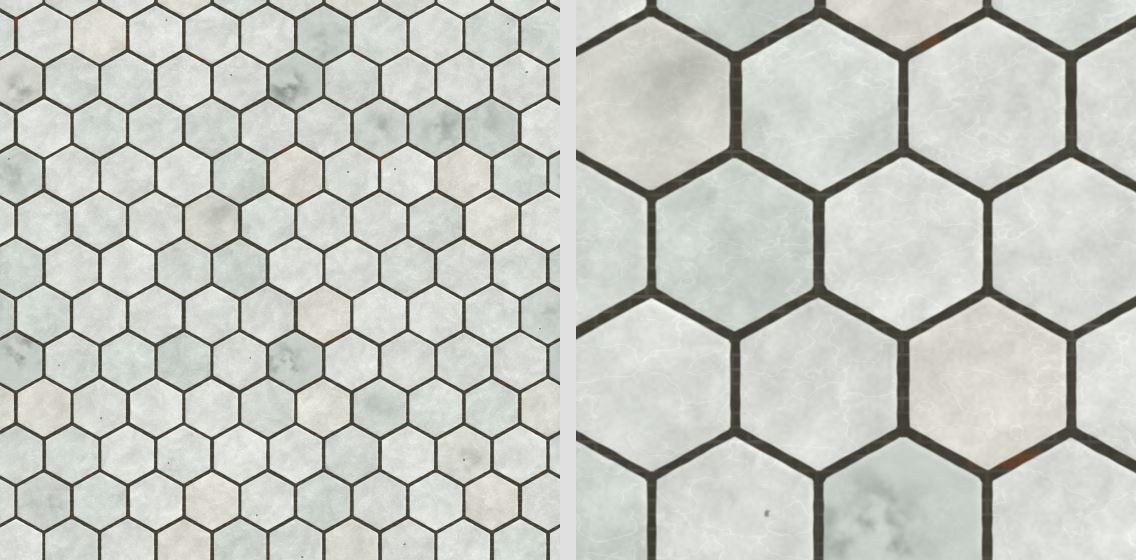
Left, the full canvas; right, a detail of the centre.
This pattern is drawn by a WebGL 1 fragment shader. Its source:

```glsl
precision highp float;
// Pale green-grey marble hexagon mosaic with dark recessed grout.

#define COLUMNS 10.0
#define ROWS 12.0
#define ORIGIN vec2(0.283, 0.223)
#define GROUT_HALF 0.031
#define JITTER 0.012
#define STAIN_SHARE 0.16
#define STONE vec3(0.850, 0.860, 0.840)
#define STONE_COOL vec3(0.785, 0.815, 0.790)
#define STONE_WARM vec3(0.865, 0.855, 0.810)
#define GROUT_DARK vec3(0.235, 0.225, 0.190)
#define GROUT_LIGHT vec3(0.400, 0.395, 0.355)
#define STAIN vec3(0.470, 0.500, 0.480)

uniform vec2 u_resolution;

float hash(vec2 p) {
  vec3 q = fract(vec3(p.xyx) * 0.1031);
  q += dot(q, q.yzx + 33.33);
  return fract((q.x + q.y) * q.z);
}

vec2 hash2(vec2 p) {
  return vec2(hash(p + 17.3), hash(p + 61.7));
}

float noise(vec2 p) {
  vec2 i = floor(p), f = fract(p);
  f = f * f * (3.0 - 2.0 * f);
  return mix(mix(hash(i), hash(i + vec2(1.0, 0.0)), f.x),
             mix(hash(i + vec2(0.0, 1.0)), hash(i + 1.0), f.x), f.y);
}

float fbm(vec2 p) {
  float sum = 0.0, amp = 0.5;
  for (int i = 0; i < 4; i++) {
    sum += amp * noise(p);
    p = mat2(1.6, 1.2, -1.2, 1.6) * p + 5.3;
    amp *= 0.5;
  }
  return sum / 0.9375;
}

// Distance from the centre to the sides; 0.5 on the cell border
float hexRadius(vec2 p) {
  p = abs(p);
  return max(p.x, dot(p, vec2(0.5, 0.8660254)));
}

vec3 marble(vec2 p, vec2 id) {
  vec2 q = p + hash2(id) * 40.0;
  float kind = hash(id + 3.1);
  float warp = fbm(q * 3.0);

  // Tone of the whole tile
  vec3 col = mix(STONE, STONE_COOL, 0.75 * pow(hash(id + 8.6), 2.0));
  col = mix(col, STONE_WARM, 0.8 * step(0.90, hash(id + 5.9)));
  col += 0.03 * (hash(id + 12.4) - 0.4);

  // Clouds, crystal grains and fine pale veins
  col += 0.10 * (warp - 0.5);
  col += 0.09 * (fbm(q * 9.0 + warp * 3.0) - 0.5);
  col += 0.03 * (noise(q * 42.0) - 0.5);
  float vein = abs(fbm(q * vec2(4.0, 6.0) + 9.0) - 0.5);
  col += 0.035 * (1.0 - smoothstep(0.0, 0.025, vein));

  // Smoky patches on a few tiles
  float stained = smoothstep(1.0 - STAIN_SHARE, 1.0, kind);
  vec2 heart = p - 0.35 * (hash2(id + 2.2) - 0.5);
  float smoke = smoothstep(0.30, 0.75, fbm(q * 4.5 + 2.0));
  smoke *= 1.0 - smoothstep(0.05, 0.50, length(heart));
  col = mix(col, STONE_COOL * 0.95, 0.65 * stained);
  col = mix(col, STAIN, 0.95 * stained * smoke);

  // Occasional mineral speck
  vec2 spot = p - 0.6 * (hash2(id + 7.7) - 0.5);
  float speck = 1.0 - smoothstep(0.010, 0.028, length(spot) + 0.02 * (noise(q * 50.0) - 0.5));
  return mix(col, STAIN * 0.85, 0.7 * speck * step(0.82, hash(id + 4.5)));
}

vec3 grout(vec2 p) {
  // Backing mesh strands seen in the joints
  vec2 strands = smoothstep(0.55, 0.95, sin(p * vec2(62.0, 70.0)));
  float mesh = max(strands.x * 0.6, strands.y) * noise(p * 9.0);
  vec3 col = mix(GROUT_DARK, GROUT_LIGHT, 0.25 * noise(p * 22.0) + 0.55 * mesh);
  float rust = smoothstep(0.88, 0.97, noise(p * 3.1 + 20.0));
  return mix(col, vec3(0.43, 0.27, 0.16), 0.7 * rust);
}

void main() {
  vec2 period = vec2(1.0, 1.7320508);
  vec2 uv = gl_FragCoord.xy / u_resolution;
  vec2 p = uv * vec2(COLUMNS, ROWS * 0.5 * period.y) - ORIGIN;
  float pixel = COLUMNS / u_resolution.x;

  // Nearest centre of the two interleaved lattices
  vec2 a = p - period * floor(p / period + 0.5);
  vec2 b = p - period * (floor(p / period) + 0.5);
  vec2 local = dot(a, a) < dot(b, b) ? a : b;
  vec2 id = floor((p - local) / (0.5 * period) + 0.5);
  id = mod(id, vec2(2.0 * COLUMNS, ROWS));

  // Hand-laid tile: small shift, size change and uneven edge
  vec2 tile = local + JITTER * (hash2(id + 1.4) - 0.5);
  float inset = GROUT_HALF + 0.5 * JITTER * (hash(id + 9.2) - 0.5);
  float d = hexRadius(tile) - 0.5 + inset + 0.006 * (noise(p * 14.0) - 0.5);
  d = max(d, length(tile) - 0.535);

  // Pale rim, shaded on the lower left
  vec3 stone = marble(local, id);
  float rim = smoothstep(-0.045, -0.010, d);
  float side = dot(normalize(tile + 0.0001), vec2(0.6, 0.8));
  stone += rim * (0.015 + 0.035 * side);

  float edge = max(0.75 * pixel, 0.009);
  vec3 col = mix(stone, grout(p), smoothstep(-edge, edge, d));
  gl_FragColor = vec4(clamp(col, 0.0, 1.0), 1.0);
}
```
